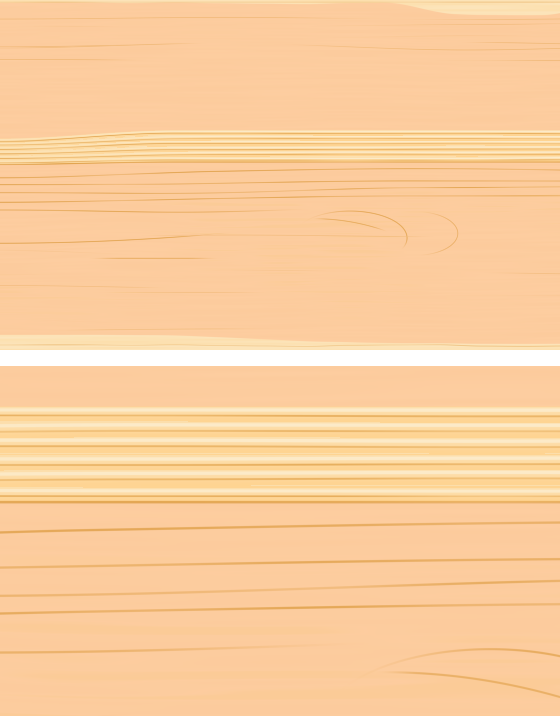
Top: the whole. Bottom: its middle third, enlarged.
This texture is drawn by a Shadertoy shader. Its source:

```glsl
const vec3 WOOD = vec3(0.99, 0.80, 0.62);
const vec3 TAN = vec3(0.98, 0.79, 0.57);
const vec3 PALE = vec3(0.99, 0.87, 0.67);
const vec3 CREAM = vec3(0.99, 0.92, 0.79);
const vec3 HONEY = vec3(1.00, 0.82, 0.55);
const vec3 AMBER = vec3(0.87, 0.62, 0.27);

float hash(vec2 p) {
    vec3 q = fract(vec3(p.xyx) * 0.1031);
    q += dot(q, q.yzx + 33.33);
    return fract((q.x + q.y) * q.z);
}

float noise(vec2 p) {
    vec2 i = floor(p), f = fract(p);
    f = f * f * (3.0 - 2.0 * f);
    return mix(mix(hash(i), hash(i + vec2(1, 0)), f.x),
               mix(hash(i + vec2(0, 1)), hash(i + vec2(1, 1)), f.x), f.y);
}

// Soft line around distance zero
float stroke(float d, float width, float px) {
    return 1.0 - smoothstep(max(width - px, 0.0), width + px, abs(d));
}

// Tapered interval from a to b
float span(float x, float a, float b, float taper) {
    return smoothstep(a, a + taper, x) * (1.0 - smoothstep(b - taper, b, x));
}

// Uneven pressure along a grain line
float pressure(float x, float seed) {
    return 0.4 + 0.6 * noise(vec2(x * 6.0, seed * 7.3));
}

float ellipseDistance(vec2 q, vec2 radii) {
    float k = max(length(q / radii), 0.001);
    return (k - 1.0) * k / max(length(q / (radii * radii)), 0.001);
}

// Fine horizontal fibres
vec3 fibres(vec3 color, vec2 p) {
    float fine = noise(vec2(p.x * 5.0, p.y * 210.0 + 3.0 * noise(p * 3.0)));
    float zone = span(p.y, 0.02, 0.56, 0.15) + 0.5 * smoothstep(0.8, 0.95, p.y);
    float patches = smoothstep(0.3, 0.75, noise(p * vec2(3.0, 7.0) + 9.0));
    color += (fine - 0.5) * vec3(0.004, 0.010, 0.016);
    return mix(color, TAN, smoothstep(0.6, 0.9, fine) * zone * patches * 0.6);
}

// Bright band of stacked cream and amber layers
vec3 layeredBand(vec3 color, vec2 p, float px) {
    float rise = smoothstep(0.0, 0.5, p.x);
    float top = 0.604 + 0.024 * rise;
    float bottom = 0.530 + 0.007 * rise;
    float height = top - bottom;
    float t = (top - p.y) / height * 6.0;
    t += 0.25 * (noise(vec2(p.x * 3.0, floor(t))) - 0.5) * span(t, 0.0, 6.0, 1.0);
    float unit = height / 6.0, row = floor(t), f = fract(t);
    float right = smoothstep(0.1, 0.7, p.x);
    vec3 layer = mix(PALE, HONEY, smoothstep(0.25, 0.9, f) * (0.3 + 0.5 * right));
    float gleam = stroke((f - 0.22) * unit, 0.0016, px);
    layer = mix(layer, CREAM, gleam * (0.35 + 0.6 * right));
    float vein = stroke((f - 0.6) * unit, 0.0009, px);
    layer = mix(layer, AMBER, vein * pressure(p.x, row + 2.0) * 0.75);
    float inside = smoothstep(-px, px, top - p.y) * smoothstep(-px, px, p.y - bottom);
    color = mix(color, layer, inside);
    return mix(color, AMBER, stroke(p.y - bottom, 0.0012, px) * pressure(p.x, 1.0));
}

// Long wavering lines below the band
float longLines(vec2 p, float px) {
    float ink = 0.0;
    for (int i = 0; i < 5; i++) {
        float n = float(i);
        float y = 0.501 - 0.0255 * n + 0.018 * (noise(vec2(p.x * 1.6, n * 4.7)) - 0.5);
        y += 0.012 * smoothstep(0.4, 1.2, p.x);
        float end = i == 4 ? 0.9 : 2.0;
        float line = stroke(p.y - y, 0.0011, px) * span(p.x, -0.3, end, 0.3);
        ink = max(ink, line * pressure(p.x, n + 11.0));
    }
    return ink;
}

// Rounded ends and short cracks of the cathedral figure
float figure(vec2 p, float px) {
    vec2 a = p - vec2(1.0, 0.32), b = p - vec2(1.19, 0.333);
    float ink = stroke(ellipseDistance(a, vec2(0.163, 0.077)), 0.001, px)
        * smoothstep(-0.15, 0.05, a.x) * smoothstep(-0.035, 0.0, a.y) * 0.8;
    ink = max(ink, stroke(ellipseDistance(b, vec2(0.118, 0.062)), 0.0008, px)
        * smoothstep(0.0, 0.11, b.x) * 0.6);
    float u = p.x - 0.9;
    ink = max(ink, stroke(p.y - 0.375 + 0.85 * u * u, 0.001, px) * span(p.x, 0.89, 1.11, 0.05) * 0.7);
    float slope = 0.305 + 0.07 * p.x * p.x;
    ink = max(ink, stroke(p.y - slope, 0.001, px) * span(p.x, -0.2, 0.67, 0.2) * 0.85);
    return max(ink, stroke(p.y - 0.262, 0.001, px) * span(p.x, 0.25, 0.63, 0.1) * 0.7);
}

// Faint broken lines scattered in one zone
float faintLines(vec2 p, float low, float high, float seed, float px) {
    float ink = 0.0;
    for (int i = 0; i < 6; i++) {
        float n = float(i) + seed;
        float y = mix(low, high, (float(i) + hash(vec2(n, 3.0))) / 6.0);
        y += 0.025 * (noise(vec2(p.x * 1.5, n * 5.1)) - 0.5);
        float gaps = smoothstep(0.45, 0.85, noise(vec2(p.x * 2.5 + n * 3.7, n)));
        ink = max(ink, stroke(p.y - y, 0.0007, px) * gaps);
    }
    return ink;
}

// Pale strips along the upper and lower borders
vec3 borders(vec3 color, vec2 p, float px) {
    float ripple = 0.006 * (noise(vec2(p.x * 8.0, 2.0)) - 0.5);
    float upper = 0.990 - 0.032 * span(p.x, 1.1, 1.75, 0.2) + ripple;
    float lower = 0.042 - 0.024 * smoothstep(0.35, 1.2, p.x) + ripple * 0.5;
    float strip = max(smoothstep(-px, px, p.y - upper), smoothstep(-px, px, lower - p.y));
    float streak = noise(vec2(p.x * 3.0, p.y * 170.0));
    color = mix(color, mix(PALE, CREAM, 0.6 * streak), strip);
    float veins = stroke(p.y - 0.012 - ripple, 0.001, px) + stroke(p.y - 0.994, 0.001, px);
    return mix(color, AMBER, veins * 0.45 * pressure(p.x, 21.0));
}

void mainImage(out vec4 fragColor, in vec2 fragCoord) {
    vec2 p = fragCoord / iResolution.y;
    float px = 0.75 / iResolution.y;
    vec3 color = fibres(WOOD, p);
    color = layeredBand(color, p, px);
    float ink = max(longLines(p, px), figure(p, px));
    ink = max(ink, 0.4 * faintLines(p, 0.82, 0.96, 31.0, px));
    ink = max(ink, 0.3 * faintLines(p, 0.06, 0.36, 47.0, px));
    color = mix(color, AMBER, ink * 0.85);
    fragColor = vec4(borders(color, p, px), 1.0);
}
```
